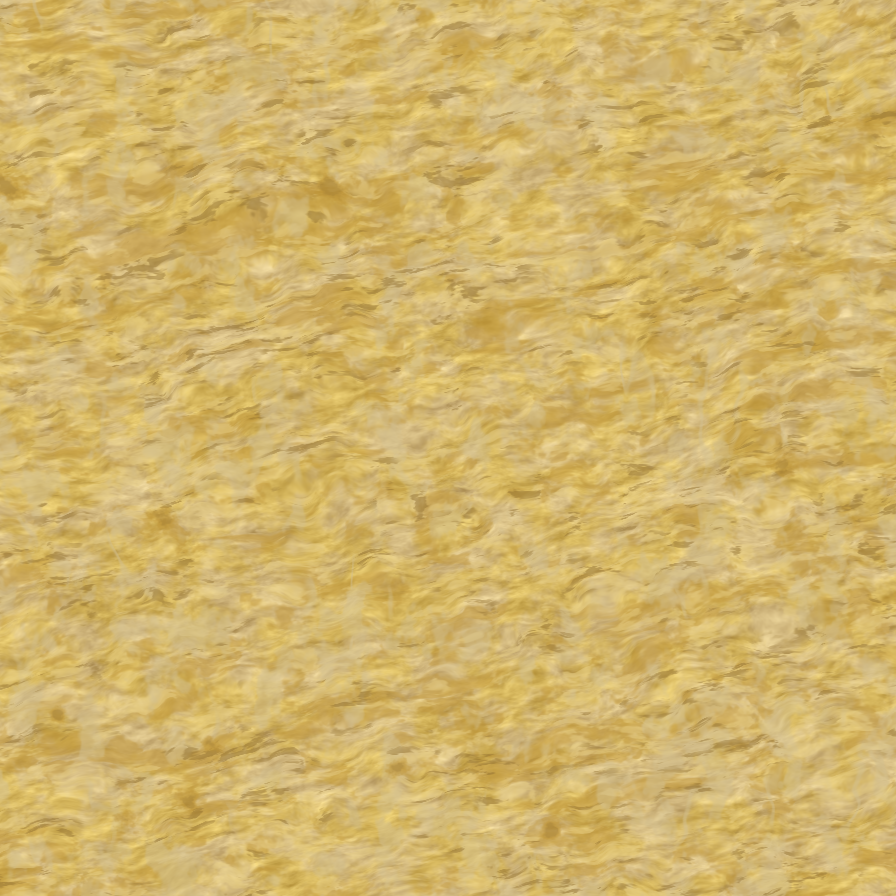
This texture is drawn by a WebGL 1 fragment shader. Its source:

```glsl
precision highp float;
// Straw-yellow weathered stone with tilted fibres, ochre flakes, pale veins and small knots.
uniform vec2 u_resolution;

const vec3 PALE = vec3(0.835, 0.735, 0.510);
const vec3 HONEY = vec3(0.838, 0.716, 0.365);
const vec3 OCHRE = vec3(0.750, 0.585, 0.220);
const vec3 UMBER = vec3(0.570, 0.440, 0.190);
const vec3 CHALK = vec3(0.825, 0.755, 0.570);
const vec3 CREAM = vec3(0.910, 0.815, 0.530);
const float TILT = 0.17;            // radians, rising to the right
const float BEND = 0.050;           // waviness of the fibres
const float TONE_CONTRAST = 0.10;
const float GRAIN_CONTRAST = 0.24;
const float RELIEF = 0.27;
const float KNOT_GRID = 7.0;
const float KNOT_CHANCE = 0.22;

float hash(vec2 p) {
  vec3 h = fract(vec3(p.xyx) * 0.1031);
  h += dot(h, h.yzx + 33.33);
  return fract((h.x + h.y) * h.z);
}

float noise(vec2 p) {
  vec2 cell = floor(p);
  vec2 f = fract(p);
  f = f * f * (3.0 - 2.0 * f);
  float low = mix(hash(cell), hash(cell + vec2(1.0, 0.0)), f.x);
  float high = mix(hash(cell + vec2(0.0, 1.0)), hash(cell + vec2(1.0, 1.0)), f.x);
  return mix(low, high, f.y);
}

// Four octaves with strong fine detail, normalised to a mean of one half.
float fbm(vec2 p) {
  float sum = 0.0;
  float weight = 0.457;
  for (int i = 0; i < 4; i++) {
    sum += weight * noise(p);
    p = mat2(1.94, 0.25, -0.25, 1.94) * p + 17.3;
    weight *= 0.6;
  }
  return sum;
}

// Scattered ragged knots: x is the filled body, y its darker core.
vec2 knots(vec2 p) {
  vec2 result = vec2(0.0);
  vec2 home = floor(p * KNOT_GRID);
  float ragged = 2.4 * (fbm(p * vec2(60.0, 75.0)) - 0.5);
  for (int y = -1; y <= 1; y++) {
    for (int x = -1; x <= 1; x++) {
      vec2 cell = home + vec2(float(x), float(y));
      vec2 jitter = vec2(hash(cell + 71.0), hash(cell + 113.0));
      vec2 d = p - (cell + jitter) / KNOT_GRID;
      float radius = mix(0.010, 0.020, hash(cell + 191.0));
      float r = length(d * vec2(0.85, 1.20)) / radius + ragged;
      float present = step(hash(cell + 37.0), KNOT_CHANCE);
      float body = 1.0 - smoothstep(0.45, 1.20, r);
      float core = 1.0 - smoothstep(0.10, 0.60, r);
      result = max(result, present * vec2(body, core));
    }
  }
  return result;
}

void main() {
  vec2 uv = gl_FragCoord.xy / min(u_resolution.x, u_resolution.y);

  // Fibre coordinates: tilted, then bent by broad and small noise.
  vec2 g = mat2(cos(TILT), -sin(TILT), sin(TILT), cos(TILT)) * uv;
  vec2 bend = vec2(fbm(g * 6.0 + 3.0), fbm(g * vec2(5.0, 8.0) + 41.0)) - 0.5;
  vec2 ripple = vec2(noise(g * 48.0 + 9.0), noise(g * 44.0 + 57.0)) - 0.5;
  vec2 q = g + BEND * bend + 0.007 * ripple;

  // Mottled base from pale to honey.
  float warmth = 0.5 * fbm(q * vec2(22.0, 42.0) + 5.0) + 0.5 * fbm(uv * 40.0 + 83.0);
  vec3 color = mix(PALE, HONEY, smoothstep(0.34, 0.64, warmth));

  // Tone, fine fibres and embossed flake edges.
  float tone = fbm(q * vec2(18.0, 42.0) + 29.0) - 0.5;
  float grain = fbm(q * vec2(48.0, 112.0) + 61.0) - 0.5;
  vec2 flakeUv = q * vec2(30.0, 70.0) + 97.0;
  float relief = fbm(flakeUv) - fbm(flakeUv + vec2(-0.12, 0.25));
  color += (TONE_CONTRAST * tone + GRAIN_CONTRAST * grain + RELIEF * relief) * vec3(0.9, 1.0, 0.95);

  // Ochre flakes: long thin streaks and smaller ragged patches.
  float streak = smoothstep(0.57, 0.72, fbm(q * vec2(9.0, 38.0) + 131.0));
  float patches = smoothstep(0.56, 0.71, fbm(q * vec2(30.0, 46.0) + 157.0));
  color = mix(color, OCHRE, 0.55 * max(streak, 0.9 * patches));

  // Cream slivers.
  float sliver = smoothstep(0.57, 0.70, fbm(q * vec2(27.0, 80.0) + 211.0));
  color = mix(color, CREAM, 0.50 * sliver);

  // Chalky clouds and broken, mostly upright veins.
  float cloud = smoothstep(0.56, 0.70, fbm(uv * vec2(30.0, 24.0) + 239.0));
  float veinNoise = fbm(uv * vec2(12.0, 5.0) + 0.4 * bend + 0.12 * ripple + 263.0);
  float vein = 1.0 - smoothstep(0.006, 0.040, abs(veinNoise - 0.5));
  vein *= smoothstep(0.54, 0.68, fbm(uv * 10.0 + 281.0));
  color = mix(color, CHALK, 0.50 * max(cloud, vein));

  // Short dark flecks along the fibres, gathered in loose groups.
  float fleck = smoothstep(0.59, 0.72, fbm(q * vec2(34.0, 125.0) + 307.0));
  fleck *= smoothstep(0.42, 0.62, fbm(q * vec2(14.0, 30.0) + 331.0));
  color = mix(color, UMBER, 0.50 * fleck);

  vec2 knot = knots(uv);
  color = mix(color, OCHRE, 0.60 * knot.x);
  color = mix(color, UMBER, 0.30 * knot.y);

  gl_FragColor = vec4(clamp(color, 0.0, 1.0), 1.0);
}
```
